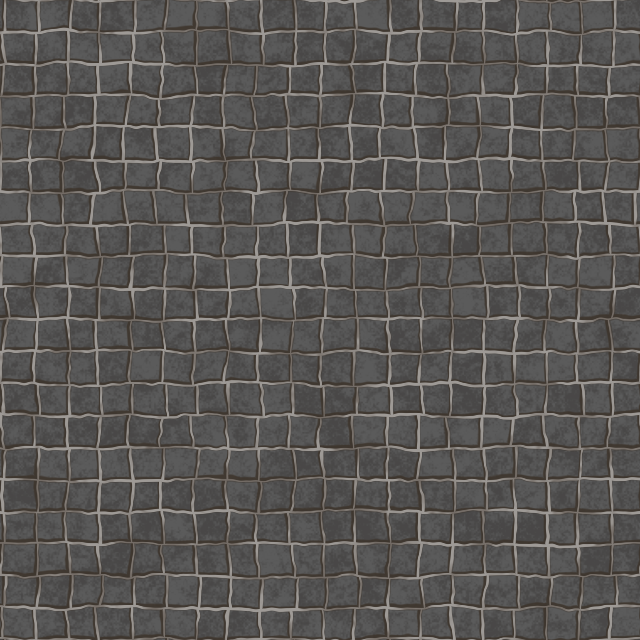
Write a Shadertoy shader that draws this texture.

```glsl
// Draws rows of dark, hand-cut square paving stones with pale, wobbly mortar joints.

const float CELLS = 20.0;                        // stones across and rows down
const vec3 STONE_DARK   = vec3(0.285, 0.280, 0.278);
const vec3 STONE_LIGHT  = vec3(0.355, 0.355, 0.355);
const vec3 SHADOW       = vec3(0.235, 0.200, 0.165);
const vec3 MORTAR_DULL  = vec3(0.450, 0.420, 0.395);
const vec3 MORTAR_LIGHT = vec3(0.620, 0.605, 0.590);

float hash(vec2 p) {
    vec3 q = fract(vec3(p.xyx) * 0.1031);
    q += dot(q, q.yzx + 33.33);
    return fract((q.x + q.y) * q.z);
}

// Value noise over the cell grid; wraps at the canvas edges.
float noise(vec2 p, float frequency, float seed) {
    vec2 q = p * frequency;
    vec2 i = floor(q);
    vec2 f = q - i;
    f = f * f * (3.0 - 2.0 * f);
    float period = CELLS * frequency;
    vec2 a = mod(i, period) + seed;
    vec2 b = mod(i + 1.0, period) + seed;
    return mix(mix(hash(a), hash(vec2(b.x, a.y)), f.x),
               mix(hash(vec2(a.x, b.y)), hash(b), f.x), f.y);
}

// Bends the straight grid into irregular, hand-cut edges.
vec2 wobble(vec2 p) {
    vec2 broad = vec2(noise(p, 1.0, 11.0), noise(p, 1.0, 47.0)) - 0.5;
    vec2 fine = vec2(noise(p, 4.0, 83.0), noise(p, 4.0, 129.0)) - 0.5;
    return p + 0.15 * broad + 0.07 * fine;
}

// Horizontal position of one upright joint within its row.
float jointPosition(float column, float row) {
    float rowShift = mix(-0.12, 0.28, hash(vec2(row, 7.0)));
    float jitter = 0.11 * (hash(vec2(mod(column, CELLS), row + 210.0)) - 0.5);
    return column + rowShift + jitter;
}

// Coverage of a band that reaches the given distance from an edge.
float band(float distanceToEdge, float reach, float softness) {
    return 1.0 - smoothstep(reach - softness, reach + softness, distanceToEdge);
}

// Mottled stone face with fine grain and a tone of its own.
vec3 stoneColor(vec2 p, vec2 stoneId) {
    float clouds = 0.6 * noise(p, 2.0, 301.0) + 0.4 * noise(p, 5.0, 353.0);
    float grain = 0.5 * noise(p, 10.0, 407.0) + 0.5 * noise(p, 19.0, 461.0);
    float tone = hash(stoneId + 521.0) - 0.5;
    float value = 0.55 + 0.9 * (clouds - 0.5) + 0.9 * (grain - 0.5) + 0.35 * tone;
    return mix(STONE_DARK, STONE_LIGHT, smoothstep(0.1, 0.9, value));
}

void mainImage(out vec4 fragColor, in vec2 fragCoord) {
    vec2 p = fragCoord / iResolution.xy * CELLS;
    float pixel = CELLS / min(iResolution.x, iResolution.y);
    vec2 q = wobble(p);

    // Find the stone and its two upright joints.
    float rowIndex = floor(q.y);
    float row = mod(rowIndex, CELLS);
    float column = floor(q.x);
    if (q.x < jointPosition(column, row)) column -= 1.0;
    if (q.x >= jointPosition(column + 1.0, row)) column += 1.0;
    float left = q.x - jointPosition(column, row);
    float right = jointPosition(column + 1.0, row) - q.x;
    float bottom = q.y - rowIndex;
    float top = 1.0 - bottom;
    vec2 stoneId = vec2(mod(column, CELLS), row);

    // Stone face with shaded lower and right edges.
    vec3 color = stoneColor(p, stoneId);
    float soft = max(0.03, 0.6 * pixel);
    float depth = 0.075 + 0.05 * noise(p, 1.0, 577.0);
    float shade = max(band(bottom, depth + 0.015, soft), band(right, depth, soft));
    shade = max(shade, 0.55 * band(min(left, top), 0.055, soft));
    color = mix(color, SHADOW, 0.85 * shade);

    // Mortar whose width and brightness drift along each joint.
    float edge = min(min(left, right), min(bottom, top));
    float wear = noise(p, 1.0, 631.0);
    float halfWidth = mix(0.022, 0.048, wear);
    float brightness = 0.65 * wear + 0.35 * noise(p, 6.0, 691.0);
    vec3 mortar = mix(MORTAR_DULL, MORTAR_LIGHT, smoothstep(0.2, 0.75, brightness));
    color = mix(color, mortar, band(edge, halfWidth, 0.6 * pixel));

    fragColor = vec4(color, 1.0);
}
```
